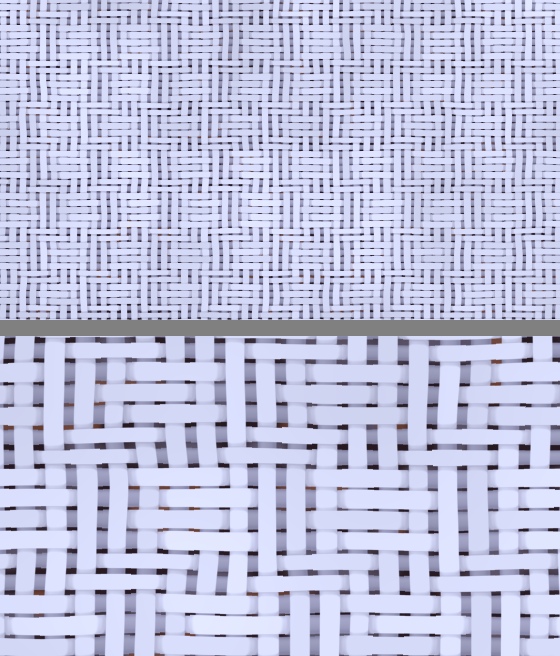
Top: the whole. Bottom: its middle third, enlarged.
This texture is drawn by a Shadertoy shader. Its source:

```glsl
const vec2 STRANDS = vec2(55.4, 45.7);   // strands across and down
const float REPEAT = 6.0;                // strands per motif, both ways
const float TURN = 12.0;                 // rows between the turns of the zigzag
const vec3 LIGHT = vec3(0.84, 0.86, 0.98);
const vec3 MID   = vec3(0.71, 0.72, 0.84);
const vec3 DEEP  = vec3(0.52, 0.52, 0.65);
const vec3 HOLE  = vec3(0.15, 0.10, 0.13);
const vec3 DUSK  = vec3(0.35, 0.32, 0.40);
const vec3 RUST  = vec3(0.46, 0.27, 0.20);

float hash(vec2 p) {
    return fract(sin(dot(p, vec2(127.1, 311.7))) * 43758.5453);
}

float noise(vec2 p) {
    vec2 i = floor(p), f = fract(p);
    f = f * f * (3.0 - 2.0 * f);
    return mix(mix(hash(i), hash(i + vec2(1, 0)), f.x),
               mix(hash(i + vec2(0, 1)), hash(i + vec2(1, 1)), f.x), f.y);
}

// Rows run forward, then in reverse, so that the motifs drift in a zigzag
float patternRow(float row) {
    return abs(mod(row - 18.0 + TURN, 2.0 * TURN) - TURN) + 2.0;
}

// First column of the three-wide float: four stacked floats, then two stair steps
float floatStart(float row) {
    float r = mod(row, REPEAT);
    return floor(row / REPEAT) + (r < 3.5 ? mod(r, 2.0) : 9.0 - r);
}

// 1 where the weft passes over the warp
float weftOver(vec2 cell) {
    float start = floatStart(patternRow(cell.y));
    return 1.0 - step(2.5, mod(cell.x - 4.0 - start, REPEAT));
}

// Weft level, easing into the neighbouring cell along one axis
float weftLevel(vec2 cell, float along, vec2 axis) {
    float next = weftOver(cell + axis * (along < 0.0 ? -1.0 : 1.0));
    return mix(weftOver(cell), next, 0.5 * smoothstep(0.22, 0.5, abs(along)));
}

float strandMask(float offset, float halfWidth, float blur) {
    return 1.0 - smoothstep(halfWidth - blur, halfWidth + blur, abs(offset));
}

// Strand colour from its height and the position across its rounded face
vec3 strandColor(float level, float across, float tint) {
    float tone = level + 0.14 - 0.34 * pow(min(abs(across), 1.0), 4.0) - 0.08 * across;
    vec3 color = mix(DEEP, MID, smoothstep(-0.05, 0.38, tone));
    color = mix(color, LIGHT, smoothstep(0.42, 0.88, tone));
    return color * (1.0 + 0.06 * (tint - 0.5));
}

void mainImage(out vec4 fragColor, in vec2 fragCoord) {
    vec2 uv = fragCoord / iResolution.xy;
    vec2 p = vec2(uv.x, 1.0 - uv.y) * STRANDS + vec2(0.2, 0.5);
    vec2 blur = 0.6 * STRANDS / iResolution.xy + 0.01;

    // Slight unevenness of the weave
    p += 0.2 * (vec2(noise(p * 0.35), noise(p * 0.3 + 40.0)) - 0.5);
    vec2 cell = floor(p);
    vec2 f = fract(p) - 0.5;
    float loose = noise(p * 0.15 + 23.0);

    // Strand widths; the stair rows are slimmer and open up the holes
    float slim = step(3.5, mod(patternRow(cell.y), REPEAT));
    float weftHalf = 0.45 - 0.07 * slim - 0.03 * loose + 0.05 * (hash(cell + 7.0) - 0.5);
    float warpHalf = 0.34 - 0.03 * loose + 0.04 * (hash(vec2(cell.x, 3.0)) - 0.5);
    float weft = strandMask(f.y, weftHalf, blur.y);
    float warp = strandMask(f.x, warpHalf, blur.x);

    vec3 weftColor = strandColor(weftLevel(cell, f.x, vec2(1, 0)),
                                 f.y / weftHalf, hash(vec2(cell.y, 11.0)));
    vec3 warpColor = strandColor(1.0 - weftLevel(cell, f.y, vec2(0, 1)),
                                 f.x / warpHalf, hash(vec2(cell.x, 19.0)));

    // Dark backing with patches of dusk and rust
    vec3 color = mix(HOLE, DUSK, smoothstep(0.3, 0.8, noise(p * 0.8 + 9.0)));
    color = mix(color, RUST, 0.8 * smoothstep(0.7, 0.9, noise(p * 0.6 + 70.0)));

    // Layer the two strands in the order of the crossing
    vec3 weftTop = mix(mix(color, warpColor, warp), weftColor, weft);
    vec3 warpTop = mix(mix(color, weftColor, weft), warpColor, warp);
    color = mix(warpTop, weftTop, weftOver(cell));

    // Broad variation in the light
    color *= 0.96 + 0.08 * noise(uv * vec2(9.0, 5.0));
    fragColor = vec4(color, 1.0);
}
```
